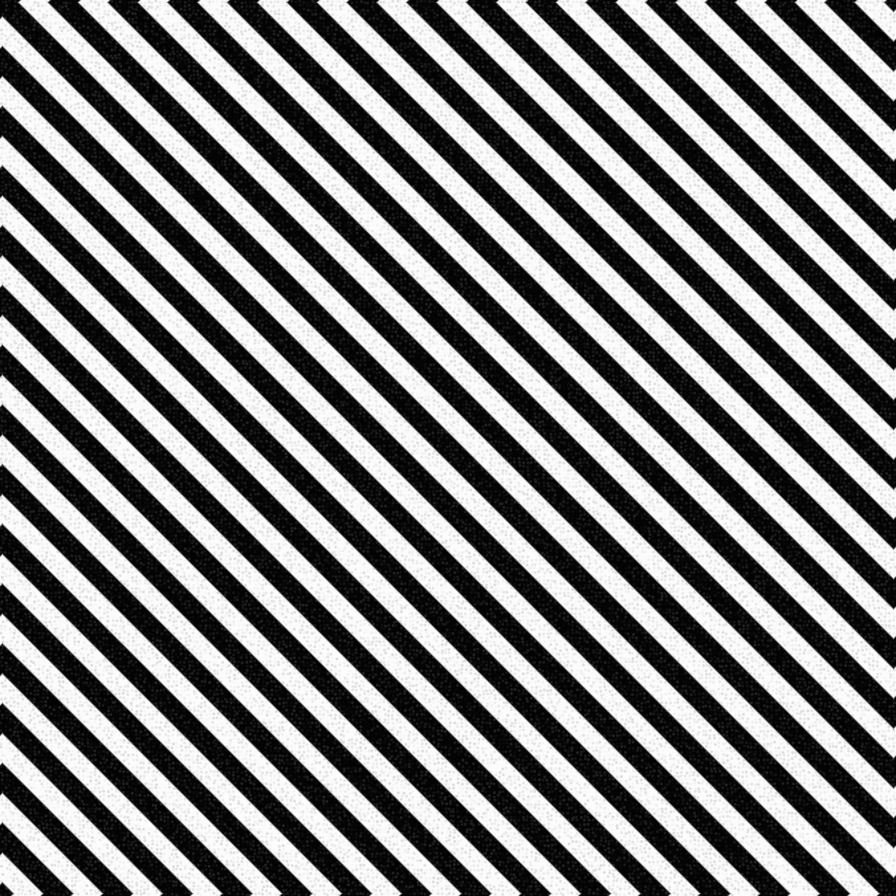
This pattern is drawn by a WebGL 1 fragment shader. Its source:

```glsl
precision highp float;

uniform vec2 u_resolution;

#define REPEATS 15.0       // stripe pairs along each side
#define DARK_SHARE 0.505   // dark part of one repeat
#define DARK_CENTER 0.015  // phase of a dark stripe's middle
#define EDGE_SOFT 0.030    // half width of a stripe edge, in repeats
#define FOLD 0.0027        // border strip where the stripes turn back
#define GRAIN_CELLS 220.0  // speckle cells along each side
#define GRAIN_DARK 0.13    // speckle strength on dark stripes
#define GRAIN_LIGHT 0.13   // speckle strength on light stripes
#define INK vec3(0.012)
#define PAPER vec3(0.99)

vec2 hash2(vec2 cell) {
  vec2 k = vec2(dot(cell, vec2(127.1, 311.7)), dot(cell, vec2(269.5, 183.3)));
  return fract(sin(k) * 43758.55);
}

// Cellular speckle: one soft dot of random strength per cell
float speckle(vec2 p) {
  vec2 cell = floor(p);
  float strongest = 0.0;
  for (int j = -1; j <= 1; j++) {
    for (int i = -1; i <= 1; i++) {
      vec2 id = cell + vec2(float(i), float(j));
      vec2 center = id + 0.2 + 0.6 * hash2(id);
      float dot01 = 1.0 - smoothstep(0.15, 0.55, distance(p, center));
      strongest = max(strongest, dot01 * hash2(id + 57.0).x);
    }
  }
  return strongest;
}

// Mirror the outermost strip of the canvas back inward
vec2 foldBorder(vec2 uv) {
  vec2 inner = FOLD + abs(uv - FOLD);
  return 1.0 - FOLD - abs(1.0 - FOLD - inner);
}

// 1 on light stripes, 0 on dark ones, falling from upper left to lower right
float lightStripe(vec2 uv, float soft) {
  float phase = REPEATS * (uv.x + uv.y - 1.0) - DARK_CENTER;
  float fromDarkCenter = abs(fract(phase + 0.5) - 0.5);
  float halfDark = 0.5 * DARK_SHARE;
  return smoothstep(halfDark - soft, halfDark + soft, fromDarkCenter);
}

void main() {
  vec2 uv = gl_FragCoord.xy / u_resolution;
  float pixel = 1.0 / min(u_resolution.x, u_resolution.y);
  float light = lightStripe(foldBorder(uv), max(EDGE_SOFT, 0.75 * REPEATS * pixel));

  // Speckle lifts the dark stripes and dulls the light ones
  float grain = speckle(uv * GRAIN_CELLS);
  vec3 ink = INK + GRAIN_DARK * grain;
  vec3 paper = PAPER - GRAIN_LIGHT * grain;
  gl_FragColor = vec4(mix(ink, paper, light), 1.0);
}
```
